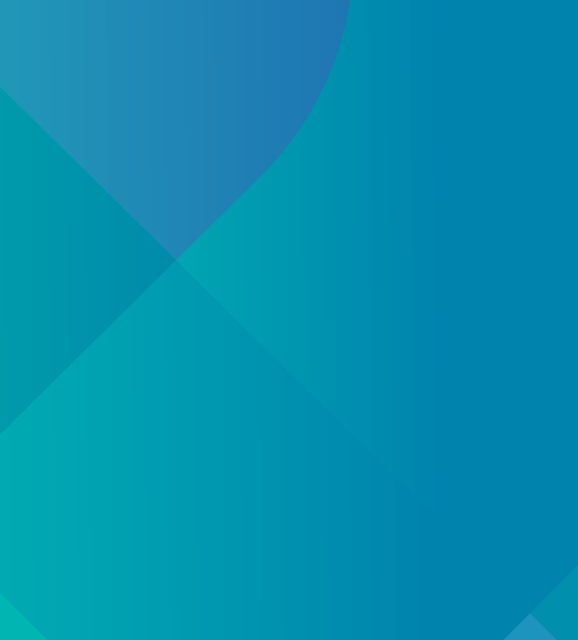
Give the GLSL for this background, as a WebGL 2 fragment shader.

```glsl
#version 300 es
precision highp float;
// Flat teal and blue panels split by crossing diagonals, one rounding into an arc.
// Each panel is a softly banded horizontal gradient, layered with signed distances.
// Lengths are in canvas heights, with the origin at the lower left.

uniform vec2 u_resolution;
out vec4 outColor;

const vec3 DEEP_BLUE   = vec3(0.000, 0.512, 0.680);
const vec3 BRIGHT_TEAL = vec3(0.000, 0.668, 0.700);
const vec3 CREST_TEAL  = vec3(0.000, 0.645, 0.695);
const vec3 LEFT_TEAL   = vec3(0.000, 0.605, 0.672);
const vec3 SHADE_TEAL  = vec3(0.000, 0.545, 0.670);
const vec3 SKY_BLUE    = vec3(0.130, 0.595, 0.720);
const vec3 ROYAL_BLUE  = vec3(0.120, 0.465, 0.700);
const vec3 MINT        = vec3(0.000, 0.710, 0.700);
const vec3 CORNER_TEAL = vec3(0.000, 0.560, 0.680);
const vec3 CORNER_BLUE = vec3(0.110, 0.580, 0.740);

// Signed distance to the line a-b, positive on the left of its direction.
float lineDistance(vec2 p, vec2 a, vec2 b) {
    vec2 along = normalize(b - a);
    return dot(p - a, vec2(-along.y, along.x));
}

// Straight edge that bends into an arc; negative inside.
float roundedEdge(vec2 p, vec2 center, vec2 normal, float radius) {
    vec2 q = p - center;
    float alongEdge = dot(q, vec2(-normal.y, normal.x));
    return (alongEdge > 0.0 ? length(q) : dot(q, normal)) - radius;
}

// Antialiased coverage, one where d is positive.
float coverage(float d, float pixel) {
    return smoothstep(-0.7 * pixel, 0.7 * pixel, d);
}

// Blends an even ramp with gentle, wide steps.
float softBands(float x, float width) {
    return mix(x, (floor(x / width) + 0.5) * width, 0.45);
}

// Horizontal gradient from x0 to x1.
vec3 ramp(vec3 from, vec3 to, float x, float x0, float x1) {
    return mix(from, to, clamp((x - x0) / (x1 - x0), 0.0, 1.0));
}

void main() {
    vec2 p = gl_FragCoord.xy / u_resolution.y;
    float pixel = 1.0 / u_resolution.y;
    float x = softBands(p.x + 0.012 * (p.y - 0.5), 0.034);

    // Edges of the main panels
    float aboveFall = coverage(lineDistance(p, vec2(0.0, 0.8646), vec2(0.276, 0.5924)), pixel);
    float insideArc = coverage(-roundedEdge(p, vec2(0.057, 1.0755), vec2(0.7035, -0.7107), 0.496), pixel);

    // Gradients on each side of the arc
    vec3 lower = ramp(BRIGHT_TEAL, DEEP_BLUE, x, 0.0, 0.69);
    vec3 right = ramp(CREST_TEAL, DEEP_BLUE, x, 0.276, 0.70);
    vec3 left  = ramp(LEFT_TEAL, SHADE_TEAL, x, 0.0, 0.26);
    vec3 upper = ramp(SKY_BLUE, ROYAL_BLUE, x, 0.0, 0.53);
    vec3 color = mix(mix(lower, right, aboveFall), mix(left, upper, aboveFall), insideArc);

    // Mint corner at the lower left
    float mintCorner = coverage(-lineDistance(p, vec2(0.0, 0.0742), vec2(0.0742, 0.0)), pixel);
    color = mix(color, MINT, mintCorner);

    // Two-tone corner at the lower right
    float corner = coverage(-lineDistance(p, vec2(0.7865, 0.0), vec2(0.9036, 0.1172)), pixel);
    float cornerTop = coverage(lineDistance(p, vec2(0.828, 0.0417), vec2(0.8697, 0.0)), pixel);
    color = mix(color, mix(CORNER_BLUE, CORNER_TEAL, cornerTop), corner);

    outColor = vec4(color, 1.0);
}
```
